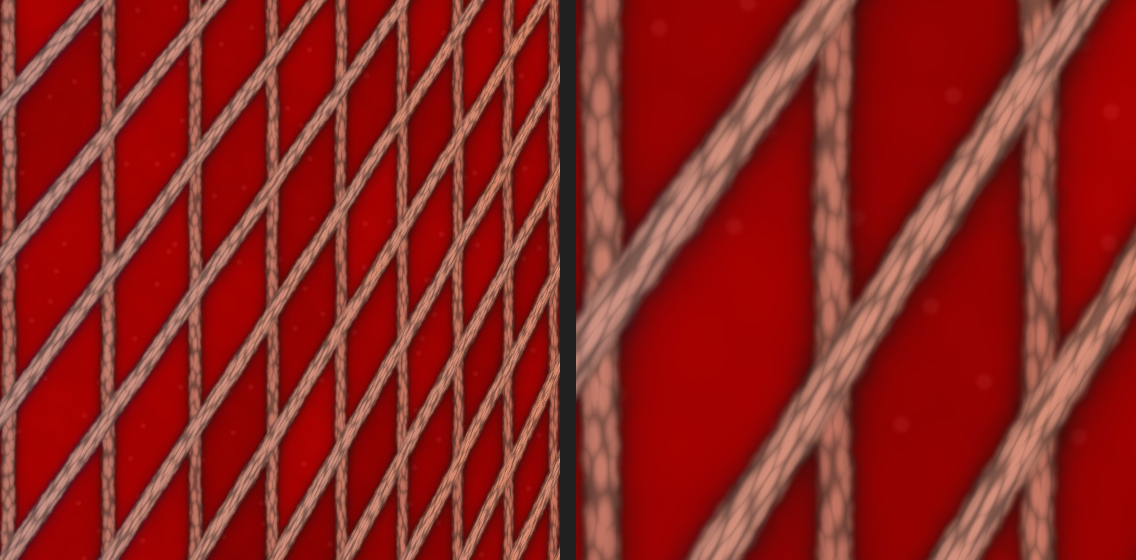
Left: the whole. Right: its middle third, enlarged.
Give the GLSL for this pattern, as a WebGL 1 fragment shader.

```glsl
precision mediump float;
// Red panel behind a slanted net of frayed tan cords, receding to the right.
// A projective map gives column and row numbers; rounding them gives the
// distance to each cord, and cellular noise wears the fibres and the paint.

uniform vec2 u_resolution;

const float FIRST_X = 0.0156;   // leftmost upright
const float COLUMN = 0.190;     // column pitch at the left
const float RECEDE = 0.0702;    // perspective shrink per column
const float BASE = 0.995;       // where row zero starts, from the top
const float CLIMB = 0.198;      // rise of a slanted cord per column
const float ROW = 0.2734;       // row pitch at the left

float hash(vec2 p) {
  p = fract(p * vec2(0.1031, 0.1137));
  p += dot(p, p.yx + 33.33);
  return fract((p.x + p.y) * p.x * 7.31);
}

// Distance to the nearest scattered point.
float cellular(vec2 p) {
  vec2 cell = floor(p);
  vec2 f = p - cell;
  float nearest = 2.0;
  for (int j = -1; j <= 1; j++) {
    for (int i = -1; i <= 1; i++) {
      vec2 o = vec2(float(i), float(j));
      vec2 id = cell + o + 60.0;
      vec2 point = o + vec2(hash(id), hash(id + 17.3));
      nearest = min(nearest, length(point - f));
    }
  }
  return nearest;
}

float waves(vec2 p) {
  return (sin(p.x + 2.0 * sin(p.y * 0.7)) + 0.6 * sin(p.y * 1.9 - p.x * 1.3)
    + 0.4 * sin(p.x * 3.1 + p.y * 2.7)) * 0.5;
}

float columnX(float n) {
  return FIRST_X + COLUMN * n / (1.0 + RECEDE * n);
}

// Signed offset from the nearest whole number.
float offCentre(float v) {
  return fract(v + 0.5) - 0.5;
}

float coverage(float dist, float halfWidth, float soft) {
  return 1.0 - smoothstep(halfWidth - soft, halfWidth + soft, dist);
}

float shade(float dist, float halfWidth, float reach) {
  return exp(-max(dist - halfWidth, 0.0) / reach);
}

// Rounded cord colour with a dark edge and mottled fibres.
vec3 cord(vec3 tone, float dist, float halfWidth, float grain) {
  float across = clamp(dist / halfWidth, 0.0, 1.0);
  float light = 1.1 - 0.32 * across * across;
  return tone * light * mix(1.14, 0.72, smoothstep(0.2, 0.85, grain));
}

void main() {
  vec2 p = gl_FragCoord.xy / u_resolution;
  float soft = max(0.0035, 1.0 / u_resolution.y);
  float down = 1.0 - p.y;

  // Perspective column and row numbers
  float dx = p.x - FIRST_X;
  float n = dx / (COLUMN - RECEDE * dx);
  float w = 1.0 + RECEDE * n;
  float k = (down * w - BASE + CLIMB * n) / ROW;

  // Distances to the uprights and to the slanted cords
  float sway = 0.0018 * waves(vec2(floor(n + 0.5) * 4.1, p.y * 22.0));
  float upright = abs(p.x - columnX(floor(n + 0.5)) + sway);
  float slope = (RECEDE * down + CLIMB) * w / COLUMN;
  float bend = 0.0015 * waves(vec2(n * 4.0, floor(k + 0.5) * 3.7));
  float side = offCentre(k) * ROW / (w * sqrt(1.0 + slope * slope)) + bend;
  float slant = abs(side);

  // Frayed widths
  float fibreU = cellular(vec2(n * 17.0, p.y * 48.0));
  float fibreS = cellular(vec2(k * 22.0, n * 9.0 + 5.0));
  float fray = 0.0022 * (cellular(p * 75.0) - 0.5);
  float halfU = 0.0122 / w - fray + 0.0007 * waves(p.yx * 60.0);
  float halfS = 0.0152 / w - fray + 0.0007 * waves(p * 50.0);

  // Painted panes, each with its own tone and soft mottling
  vec2 pane = floor(vec2(n, k)) + 40.0;
  float level = 0.55 + 0.11 * hash(pane) + 0.025 * waves(p * vec2(9.0, 7.0));
  level += 0.04 * (p.y - 0.5) + 0.03 * (0.5 - cellular(p * 24.0));
  float glint = smoothstep(0.09, 0.03, cellular(p * 13.0)) * 0.05;
  vec3 color = vec3(level + glint, 0.002 + glint, 0.004 + glint);

  // Shadows gather beside the cords and deepen in sharp corners
  float shadeU = shade(upright, halfU, 0.0068);
  float shadeS = shade(slant, halfS, side > 0.0 ? 0.0085 : 0.006);
  float shadow = 1.0 - (1.0 - 0.68 * shadeU) * (1.0 - 0.72 * shadeS);
  color = mix(color, vec3(0.17, 0.055, 0.045), shadow);

  // Violet fringe, strongest at the near side
  float fringe = shadeS * (1.0 - smoothstep(0.1, 0.55, p.x));
  color += vec3(0.01, 0.0, 0.07) * fringe;

  // Uprights beneath, slanted cords on top, warming with distance
  float drift = 0.5 + 0.5 * waves(p * vec2(11.0, 14.0));
  vec3 warm = mix(vec3(0.63, 0.45, 0.41), vec3(0.71, 0.43, 0.33), p.x);
  vec3 toneU = mix(vec3(0.57, 0.31, 0.26), warm, 0.25 + 0.4 * drift);
  vec3 toneS = mix(warm, vec3(0.60, 0.46, 0.44), 0.4 * drift);
  color = mix(color, cord(toneU, upright, halfU, fibreU),
    coverage(upright, halfU, soft));
  color = mix(color, cord(toneS, slant, halfS, fibreS),
    coverage(slant, halfS, soft));

  gl_FragColor = vec4(clamp(color, 0.0, 1.0), 1.0);
}
```
